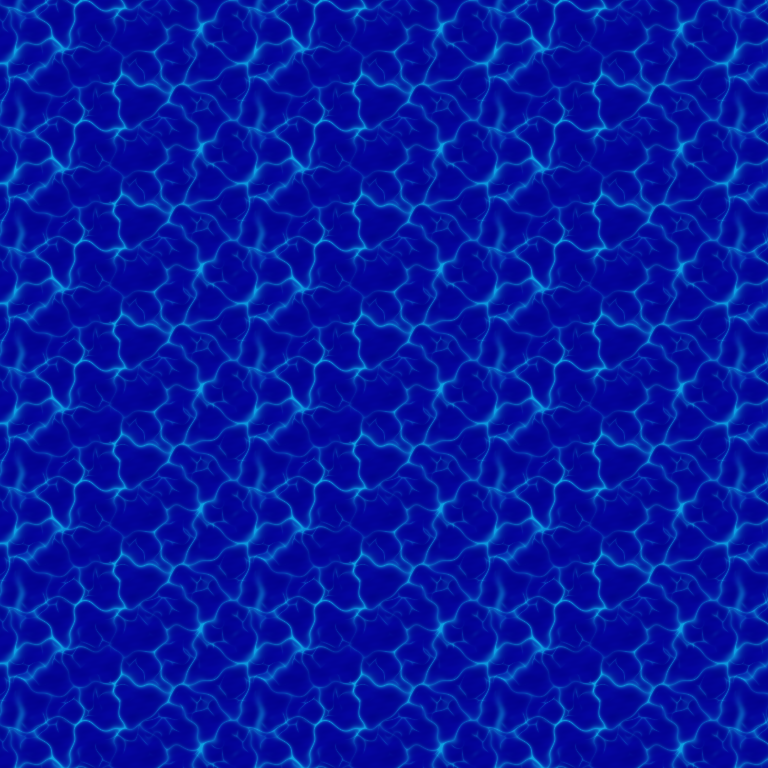
This texture is drawn by a Shadertoy shader. Its source:

```glsl
#define REPEATS vec2(3.2, 6.4)
#define CELLS vec2(6.0, 3.0)
#define JITTER 0.92
#define VEIN_WIDTH 0.07
#define FINE_WIDTH 0.09
#define FINE_STRENGTH 0.3
#define WARP 0.13
#define DEEP_BLUE vec3(0.015, 0.012, 0.59)
#define CREST_BLUE vec3(0.05, 0.57, 0.86)
#define TAU 6.2832

vec2 hash2(vec2 p) {
    vec3 q = fract(p.xyx * vec3(0.1031, 0.1030, 0.0973));
    q += dot(q, q.yzx + 33.33);
    return fract((q.xx + q.yz) * q.zy);
}

// Layered sines with whole-number frequencies, so each tile joins the next
float ripple(vec2 t, float phase) {
    return 0.5 * sin(TAU * (2.0 * t.x + t.y) + phase)
         + 0.3 * sin(TAU * (3.0 * t.x - 2.0 * t.y) + 2.3 * phase)
         + 0.2 * sin(TAU * (7.0 * t.x + 3.0 * t.y) + 4.1 * phase);
}

// Wrapped cellular web: 1 on a border, brighter where borders meet
float web(vec2 p, vec2 grid, float width, float seed) {
    vec2 cell = floor(p);
    float nearest = 9.0, total = 0.0;
    for (int y = -2; y <= 2; y++)
    for (int x = -2; x <= 2; x++) {
        vec2 id = cell + vec2(x, y);
        vec2 site = id + 0.5 + JITTER * (hash2(mod(id, grid) + seed) - 0.5);
        float d = length(site - p);
        nearest = min(nearest, d);
        total += exp(-d / width);
    }
    return total * exp(nearest / width) - 1.0;
}

void mainImage(out vec4 fragColor, in vec2 fragCoord) {
    vec2 uv = fragCoord / iResolution.xy;
    vec2 tile = vec2(uv.x, 1.0 - uv.y) * REPEATS;

    // Bend the cells into wavering water lines
    vec2 bend = vec2(ripple(tile, 1.0), ripple(tile, 4.0));
    bend += 0.35 * vec2(sin(TAU * (5.0 * tile.y + 3.0 * tile.x)),
                        sin(TAU * (9.0 * tile.x - 2.0 * tile.y)));
    vec2 p = tile * CELLS + WARP * bend;

    // Main veins, strongest along a diagonal band
    float band = 0.5 + 0.5 * cos(TAU * (tile.x + tile.y - 0.4));
    float strength = 0.38 + 0.36 * band + 0.34 * ripple(tile, 2.6);
    float light = max(strength, 0.1) * min(web(p, CELLS, VEIN_WIDTH, 17.0), 1.6);

    // Faint broken threads between the veins
    float patches = smoothstep(-0.1, 0.6, ripple(tile.yx * vec2(1.0, 2.0), 5.2));
    float threads = web(p * 2.0 + 0.3 * bend.yx, CELLS * 2.0, FINE_WIDTH, 53.0);
    light += FINE_STRENGTH * patches * min(threads, 1.5);

    // Tall bright streak on the tile seam
    vec2 s = fract(tile - vec2(0.083, 0.0) + 0.5) - 0.5;
    s.x += 0.008 * sin(TAU * 4.0 * tile.y);
    light += 0.6 * exp(-pow(s.x / 0.016, 2.0) - pow(s.y / 0.17, 2.0));

    // Dark mottling below, soft limit on the crests
    float mottle = 0.03 * ripple(tile * 2.0, 3.3) + 0.02 * ripple(tile.yx * 3.0, 0.7);
    vec3 water = DEEP_BLUE + vec3(0.15, 0.15, 1.0) * mottle;
    vec3 color = mix(water, CREST_BLUE, min(light, 1.1));
    fragColor = vec4(clamp(color, 0.0, 1.0), 1.0);
}
```
